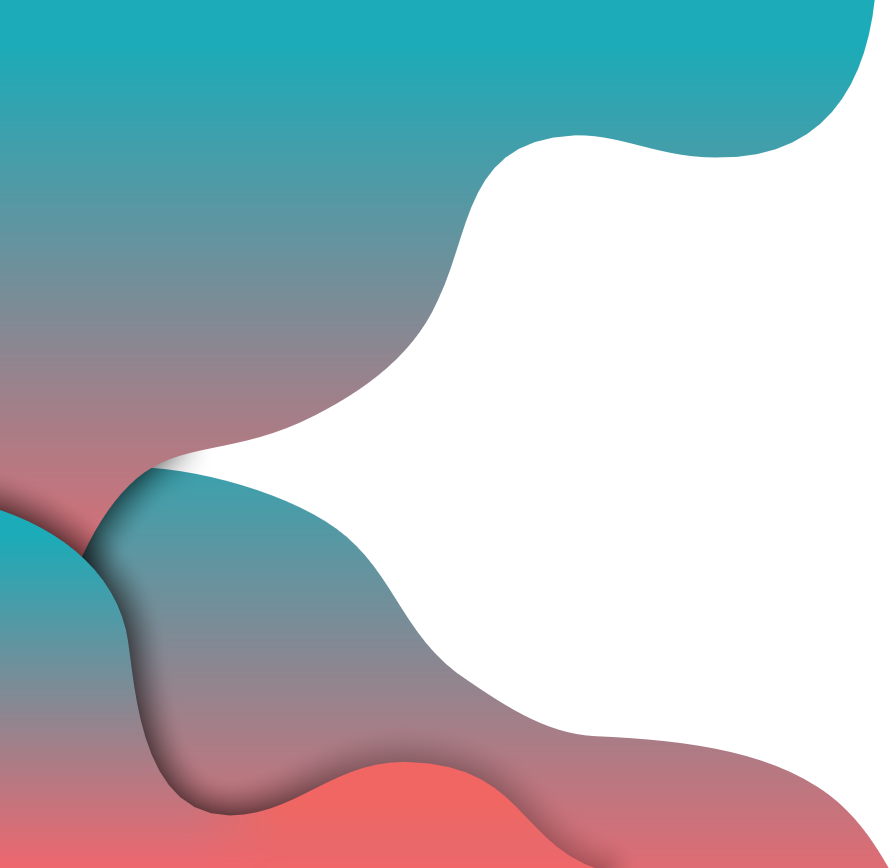
A Shadertoy shader for this background:

```glsl
#define CANVAS vec2(7.68, 7.44)
#define STEPS 14
#define TEAL vec3(0.11, 0.67, 0.72)
#define ROSE vec3(0.94, 0.40, 0.43)
#define CORAL vec3(0.945, 0.40, 0.385)
#define SHADOW_WIDTH 0.34
#define SHADOW_DEPTH 1.0

// Pen path: signed distance to a chain of cubic curves, negative inside
struct Path {
    vec2 point;
    vec2 pen;
    float facing;   // 1 fills below the curve, -1 fills above it
    float side;
    float dist;
};

Path startPath(vec2 point, vec2 pen, float facing) {
    return Path(point, pen, facing, 1.0, 1e5);
}

void curveTo(inout Path path, vec2 c1, vec2 c2, vec2 end) {
    vec2 start = path.pen, a = start, p = path.point;
    for (int i = 1; i <= STEPS; i++) {
        float t = float(i) / float(STEPS), s = 1.0 - t;
        vec2 b = s * s * s * start + 3.0 * s * s * t * c1
               + 3.0 * s * t * t * c2 + t * t * t * end;
        vec2 ab = b - a, ap = p - a;
        float along = clamp(dot(ap, ab) / dot(ab, ab), 0.0, 1.0);
        path.dist = min(path.dist, length(ap - ab * along));
        // Each crossing of a vertical ray switches the side
        if ((a.x <= p.x) != (b.x <= p.x)) {
            float offset = ap.y - ab.y * ap.x / ab.x;
            if (offset * path.facing > 0.0) path.side = -path.side;
        }
        a = b;
    }
    path.pen = end;
}

float signedDistance(Path path) { return path.side * path.dist; }

// Shapes, with y measured downward from the top edge
float upperWave(vec2 p) {
    Path w = startPath(p, vec2(-0.2, 5.6), -1.0);
    curveTo(w, vec2(0.10, 5.60), vec2(0.40, 5.60), vec2(0.55, 5.20));
    curveTo(w, vec2(0.70, 4.65), vec2(1.00, 4.18), vec2(1.30, 4.01));
    curveTo(w, vec2(1.65, 3.80), vec2(2.10, 3.87), vec2(2.70, 3.56));
    curveTo(w, vec2(3.15, 3.33), vec2(3.55, 3.03), vec2(3.75, 2.58));
    curveTo(w, vec2(4.05, 1.96), vec2(3.98, 1.20), vec2(4.93, 1.16));
    curveTo(w, vec2(5.32, 1.15), vec2(5.65, 1.35), vec2(6.13, 1.35));
    curveTo(w, vec2(7.05, 1.37), vec2(7.42, 0.75), vec2(7.50, -0.02));
    return signedDistance(w);
}

float middleWave(vec2 p) {
    Path w = startPath(p, vec2(0.3, 4.5), 1.0);
    curveTo(w, vec2(0.60, 4.10), vec2(0.90, 3.98), vec2(1.30, 4.01));
    curveTo(w, vec2(1.85, 4.05), vec2(2.60, 4.28), vec2(2.97, 4.60));
    curveTo(w, vec2(3.40, 4.97), vec2(3.48, 5.50), vec2(4.02, 5.84));
    curveTo(w, vec2(4.40, 6.10), vec2(4.72, 6.29), vec2(5.10, 6.31));
    curveTo(w, vec2(5.80, 6.34), vec2(6.50, 6.42), vec2(7.00, 6.74));
    curveTo(w, vec2(7.27, 6.91), vec2(7.46, 7.15), vec2(7.65, 7.50));
    return signedDistance(w);
}

float frontWave(vec2 p) {
    Path w = startPath(p, vec2(-0.1, 4.34), 1.0);
    curveTo(w, vec2(0.45, 4.50), vec2(0.95, 4.85), vec2(1.08, 5.40));
    curveTo(w, vec2(1.16, 5.75), vec2(1.15, 6.98), vec2(1.97, 6.99));
    curveTo(w, vec2(2.55, 6.98), vec2(2.85, 6.53), vec2(3.47, 6.53));
    curveTo(w, vec2(4.50, 6.55), vec2(4.42, 7.22), vec2(5.15, 7.46));
    return signedDistance(w);
}

// Shading
vec3 fade(float y, float top, float bottom) {
    return mix(TEAL, ROSE, clamp((y - top) / (bottom - top), 0.0, 1.0));
}

float shadow(float d) {
    return SHADOW_DEPTH * (1.0 - smoothstep(-SHADOW_WIDTH, SHADOW_WIDTH, d));
}

float coverage(float d) {
    float pixel = CANVAS.y / iResolution.y;
    return clamp(0.5 - d / pixel, 0.0, 1.0);
}

void mainImage(out vec4 fragColor, in vec2 fragCoord) {
    vec2 p = fragCoord / iResolution.xy * CANVAS;
    p.y = CANVAS.y - p.y;
    float upper = upperWave(p), front = frontWave(p);

    vec3 color = mix(vec3(1.0), fade(p.y, 3.4, 7.8), coverage(middleWave(p)));

    // The upper wave casts its shadow only near the fold
    float fold = 1.0 - smoothstep(1.15, 1.85, p.x);
    color *= 1.0 - shadow(upper) * fold;
    color = mix(color, fade(p.y, 0.4, 5.3), coverage(upper));

    // Front wave, with a warmer hump on the right and a lighter shadow there
    float depth = mix(1.0, 0.45, smoothstep(1.8, 3.4, p.x));
    color *= 1.0 - shadow(front) * depth;
    float warmth = smoothstep(1.5, 2.5, p.x) * (1.0 - 0.6 * smoothstep(6.8, 7.5, p.y));
    color = mix(color, mix(fade(p.y, 4.6, 7.45), CORAL, warmth), coverage(front));

    fragColor = vec4(color, 1.0);
}
```
